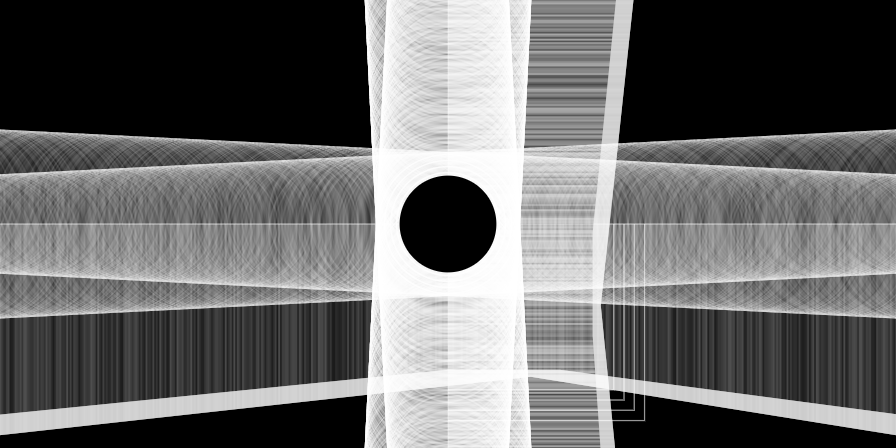
A Shadertoy shader for this background:

```glsl
// Monochrome cross of swept circle and square outlines around a black disc.

// Lengths are in canvas heights, measured from the canvas centre.
const float CIRCLE_RADIUS = 0.161;
const float SWEEP_TILT    = 0.05;
const float DISC_RADIUS   = 0.108;
const float RING_STEP     = 0.0135;
const float SQUARE_START  = 0.370;
const float SQUARE_STEP   = 0.0229;
const int   SQUARE_COUNT  = 4;
const float LINE_WIDTH    = 0.0026;
const float STREAK_RATE   = 260.0;

// Ink densities; more ink gives a brighter grey.
const float ARM_INK    = 0.26;
const float COLUMN_INK = 0.82;
const float ARM_FILL   = 0.24;
const float COLUMN_FILL = 0.74;
const float RIM_INK    = 1.7;
const float CORE_INK   = 0.9;
const float LINE_INK   = 0.9;

float pixel;

float hash(float n) {
    return fract(sin(n * 12.9898) * 43758.5);
}

float streaks(float t) {
    t *= STREAK_RATE;
    float cell = floor(t);
    return mix(hash(cell), hash(cell + 1.0), smoothstep(0.0, 1.0, t - cell));
}

// 1 where d is positive, with a soft edge one pixel wide
float inside(float d) {
    return clamp(d / pixel + 0.5, 0.0, 1.0);
}

// Thin line at d = 0, dimmed when it is narrower than a pixel
float line(float d) {
    float width = max(LINE_WIDTH, pixel);
    return LINE_WIDTH / width * clamp((0.5 * width - abs(d)) / pixel + 0.5, 0.0, 1.0);
}

// Ink left by circle outlines moving along a tilted axis
float circleSweep(float along, float across, float tilt) {
    float d = across - tilt * along;
    float reach = sqrt(max(CIRCLE_RADIUS * CIRCLE_RADIUS - d * d, 0.0009));
    float footprint = STREAK_RATE * pixel * abs(d) / reach;
    float arcs = streaks(along + reach + 7.0) + streaks(along - reach + 19.0) - 1.0;
    float texture_ = 1.0 + 0.65 * arcs / (1.0 + 0.35 * footprint);
    return inside(CIRCLE_RADIUS - abs(d)) * CIRCLE_RADIUS / reach * texture_;
}

float crossedSweeps(float along, float across) {
    return circleSweep(along, across, SWEEP_TILT)
         + circleSweep(along, across, -SWEEP_TILT);
}

// Flat between two corners, rising outside them
float bend(float t, vec2 corners, float base, vec2 slopes) {
    return base + slopes.x * max(corners.x - t, 0.0)
                + slopes.y * max(t - corners.y, 0.0);
}

// Streaked fill from the axis to the inner edge, then a bright rim
float squareSweep(float along, float depth, float inner, float outer, float fill) {
    float grain = 0.45 + 1.1 * streaks(along + 31.0);
    float body = inside(depth) * inside(inner - depth);
    float rim = inside(depth - inner) * inside(outer - depth);
    return fill * grain * body + RIM_INK * (0.9 + 0.1 * grain) * rim;
}

void mainImage(out vec4 fragColor, in vec2 fragCoord) {
    pixel = 1.0 / iResolution.y;
    vec2 p = (fragCoord - 0.5 * iResolution.xy) * pixel;
    float radius = length(p);

    // Circles swept along both axes
    float ink = ARM_INK * crossedSweeps(p.x, p.y)
              + COLUMN_INK * crossedSweeps(p.y, p.x);

    // Squares swept below the horizontal axis and right of the vertical one
    float armInner = bend(p.x, vec2(0.0, 0.25), 0.3255, vec2(0.10, 0.132));
    float armOuter = bend(p.x, vec2(0.185), 0.341, vec2(0.11, 0.16));
    ink += squareSweep(p.x, -p.y, armInner, armOuter, ARM_FILL);
    float columnInner = bend(p.y, vec2(-0.25, -0.02), 0.323, vec2(0.07, 0.10));
    float columnOuter = bend(p.y, vec2(-0.182), 0.341, vec2(0.10, 0.107));
    ink += squareSweep(p.y, p.x, columnInner, columnOuter, COLUMN_FILL);

    // Bright core with concentric rings
    ink += CORE_INK * inside(CIRCLE_RADIUS - max(abs(p.x), abs(p.y)));
    float ringOffset = (fract((radius - DISC_RADIUS) / RING_STEP) - 0.5) * RING_STEP;
    ink += 1.6 * line(ringOffset) * inside(CIRCLE_RADIUS + 0.005 - radius);

    // Axis lines
    ink += 0.7 * line(p.y) + 0.4 * line(p.x) * inside(0.5 - abs(p.y));

    // Nested square corners in the lower right quadrant
    vec2 quadrant = vec2(p.x, -p.y);
    float side = max(quadrant.x, quadrant.y);
    float shown = inside(min(quadrant.x, quadrant.y));
    for (int i = 0; i < SQUARE_COUNT; i++) {
        ink += LINE_INK * shown * line(side - SQUARE_START - float(i) * SQUARE_STEP);
    }

    float grey = (1.0 - exp(-ink)) * inside(radius - DISC_RADIUS);
    fragColor = vec4(vec3(grey), 1.0);
}
```
